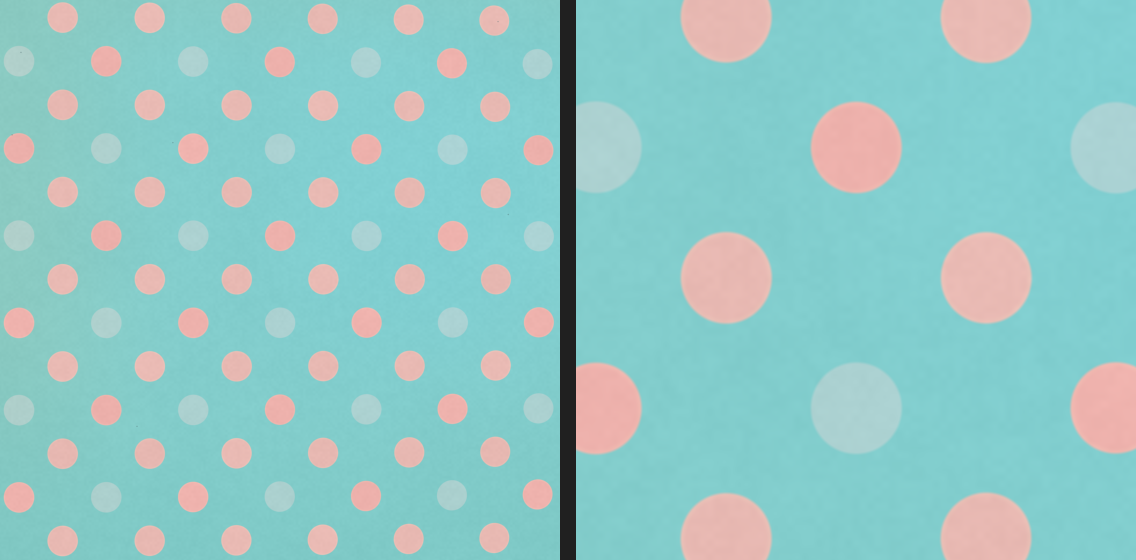
Left: the whole. Right: its middle third, enlarged.
A WebGL 2 fragment shader for this pattern:

```glsl
#version 300 es
precision highp float;
// Staggered polka dots on soft teal paper: pink rows alternate with rows
// that switch between deeper pink and translucent pale dots. A lattice with
// a slight lens bow places the dots; noise adds tint drift, grain and specks.

uniform vec2 u_resolution;
out vec4 fragColor;

const vec2 PITCH = vec2(0.0781, 0.0779);  // half the spacing of equal dots
const vec2 FIRST_COLUMN_MIDDLE_ROW = vec2(0.034, 0.5013);
const float MIDDLE_ROW = 6.0;
const float DOT_RADIUS = 0.0273;

const vec3 TEAL = vec3(0.518, 0.806, 0.798);
const vec3 GREEN_TEAL = vec3(0.545, 0.790, 0.752);
const vec3 SKY_TEAL = vec3(0.495, 0.815, 0.832);
const vec3 DEEP_TEAL = vec3(0.490, 0.785, 0.772);
const vec3 SOFT_PINK = vec3(0.910, 0.725, 0.700);
const vec3 WARM_PINK = vec3(0.932, 0.695, 0.675);
const vec3 PALE_INK = vec3(0.920, 0.845, 0.845);
const vec3 SPECK_INK = vec3(0.30, 0.42, 0.43);

float hash(vec2 p) {
  return fract(sin(dot(p, vec2(127.1, 311.7))) * 43758.5453);
}

float valueNoise(vec2 p) {
  vec2 cell = floor(p);
  vec2 f = fract(p);
  f = f * f * (3.0 - 2.0 * f);
  float low = mix(hash(cell), hash(cell + vec2(1.0, 0.0)), f.x);
  float high = mix(hash(cell + vec2(0.0, 1.0)), hash(cell + 1.0), f.x);
  return mix(low, high, f.y);
}

// Coverage of a disc: 1 inside, 0 outside, with a soft edge.
float disc(float dist, float radius, float soft) {
  return 1.0 - smoothstep(radius - soft, radius + soft, dist);
}

// Gaussian-like light patch.
float glow(vec2 p, vec2 center, float size) {
  vec2 d = (p - center) / size;
  return exp(-dot(d, d));
}

// Bow the sheet: spacing tightens gently toward the right.
vec2 bow(vec2 p) {
  float x2 = p.x * p.x;
  float h = p.y - 0.5;
  return vec2(p.x + x2 * (0.0095 + 0.018 * h * h), 0.5 + h * (1.0 + 0.015 * x2));
}

// Lattice coordinates: column from the left, row from the top.
vec2 toLattice(vec2 p) {
  vec2 g = (p - FIRST_COLUMN_MIDDLE_ROW) / PITCH;
  return vec2(g.x, MIDDLE_ROW - g.y);
}

vec3 paper(vec2 p) {
  vec3 color = mix(TEAL, GREEN_TEAL, 0.85 * (1.0 - smoothstep(0.0, 0.35, p.x)));
  color = mix(color, GREEN_TEAL, 0.5 * smoothstep(0.85, 1.05, p.y));
  color = mix(color, SKY_TEAL, 0.8 * glow(p, vec2(0.78, 0.64), 0.36));
  color = mix(color, DEEP_TEAL, 0.7 * smoothstep(0.45, 0.0, p.y));
  return color + 0.012 * (valueNoise(p * 9.0) - 0.5);
}

vec3 dotColor(vec2 cell, float dist, vec3 ground) {
  bool mixedRow = mod(cell.y, 2.0) > 0.5;
  bool pale = mixedRow && mod(cell.x + cell.y - 1.0, 4.0) < 0.5;
  if (pale) return mix(ground, PALE_INK, 0.40);
  vec3 pink = mixedRow ? WARM_PINK : SOFT_PINK;
  pink += 0.016 * (hash(cell + 3.7) - 0.5);
  // Slightly lighter peach rim.
  float rim = smoothstep(0.86, 0.98, dist / DOT_RADIUS);
  return pink + rim * vec3(0.006, 0.024, 0.012);
}

// Rare tiny flecks, one candidate per cell.
float specks(vec2 p, float soft) {
  vec2 cell = floor(p * 14.0);
  vec2 jitter = 0.2 + 0.6 * vec2(hash(cell + 5.1), hash(cell + 8.3));
  float dist = length(p - (cell + jitter) / 14.0);
  return step(0.975, hash(cell + 1.9)) * disc(dist, 0.001, soft);
}

void main() {
  vec2 p = gl_FragCoord.xy / u_resolution;
  float soft = max(0.0012, 0.8 / min(u_resolution.x, u_resolution.y));

  vec3 ground = paper(p);
  vec3 color = ground;

  // Dots sit on every other lattice point.
  vec2 lattice = toLattice(bow(p));
  vec2 cell = floor(lattice + 0.5);
  float dist = length((lattice - cell) * PITCH);
  float occupied = step(0.5, mod(cell.x + cell.y, 2.0));
  float coverage = occupied * disc(dist, DOT_RADIUS, soft);
  color = mix(color, dotColor(cell, dist, ground), coverage);

  // Paper wear.
  color = mix(color, SPECK_INK, 0.45 * specks(p, soft));
  color += 0.014 * (valueNoise(p * 230.0) - 0.5);
  color += 0.010 * (valueNoise(p * 75.0 + 17.0) - 0.5);

  fragColor = vec4(clamp(color, 0.0, 1.0), 1.0);
}
```
